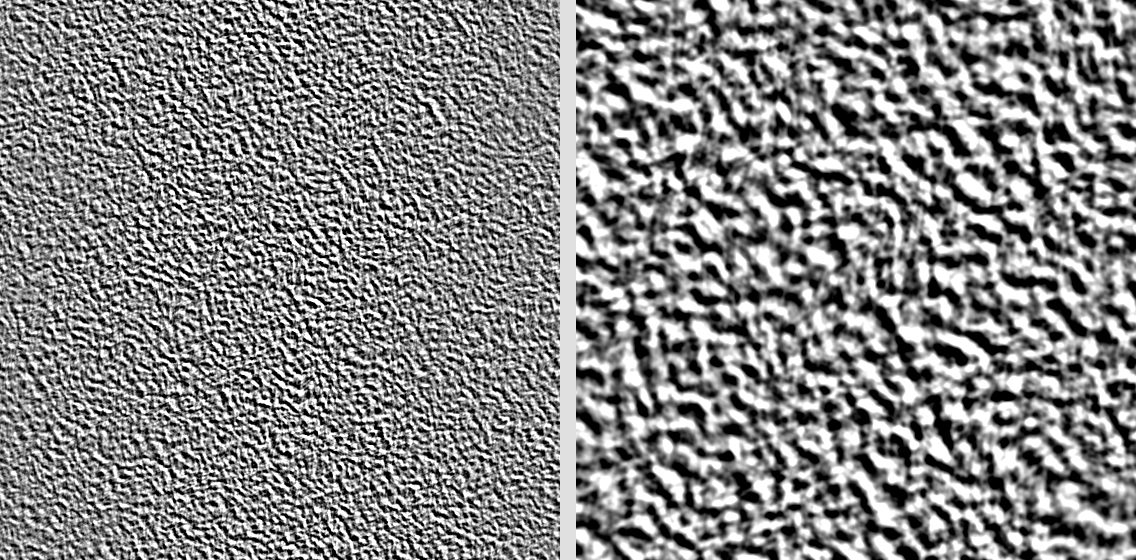
Left: the whole. Right: its middle third, enlarged.
A Shadertoy shader for this texture:

```glsl
const float STREAK_ANGLE = -0.62;   // streaks fall to the right
const float STREAK_STRETCH = 0.92;  // below 1 lengthens grains along the streak
const float GRAIN_FREQ = 88.0;      // coarse grains per canvas height
const float RELIEF_STEP = 0.0054;   // distance between the two height samples
const float MID_GREY = 0.52;
const float RELIEF_GAIN = 1.02;

mat2 rotation(float angle) {
    float c = cos(angle), s = sin(angle);
    return mat2(c, s, -s, c);
}

// Integer hash giving a random unit vector per lattice cell
vec2 cellGradient(vec2 cell) {
    uvec2 q = uvec2(ivec2(cell)) * uvec2(1597u, 3812u) + 7919u;
    uint n = (q.x ^ (q.y << 8)) * 73961u + q.y * 40503u;
    n = (n ^ (n >> 15)) * 48271u;
    n = (n ^ (n >> 13)) * 69621u;
    n ^= n >> 16;
    float angle = 6.28318 * float(n & 65535u) / 65536.0;
    return vec2(cos(angle), sin(angle));
}

float gradientNoise(vec2 p) {
    vec2 cell = floor(p);
    vec2 f = p - cell;
    vec2 w = f * f * f * (f * (f * 6.0 - 15.0) + 10.0);
    vec2 right = vec2(1.0, 0.0), up = vec2(0.0, 1.0);
    float a = dot(cellGradient(cell), f);
    float b = dot(cellGradient(cell + right), f - right);
    float c = dot(cellGradient(cell + up), f - up);
    float d = dot(cellGradient(cell + 1.0), f - 1.0);
    return mix(mix(a, b, w.x), mix(c, d, w.x), w.y);
}

// Rough surface: each octave is turned to hide the lattice
float surfaceHeight(vec2 p, float freq) {
    float height = 0.0, amplitude = 1.0;
    for (int i = 0; i < 3; i++) {
        float turn = 0.5 + 1.1 * float(i);
        height += amplitude * gradientNoise(rotation(turn) * p * freq + 37.3 * float(i));
        freq *= 1.75;
        amplitude *= 0.52;
    }
    return height;
}

// Slope across the streaks, as lit from one side
float relief(vec2 p, float stepSize) {
    vec2 halfStep = vec2(0.0, 0.5 * stepSize);
    return surfaceHeight(p + halfStep, GRAIN_FREQ) - surfaceHeight(p - halfStep, GRAIN_FREQ);
}

// Contrast is strongest in a broad central band and drifts in soft patches
float localContrast(vec2 uv) {
    float bandCentre = 0.5 + 0.12 * (0.5 - uv.y);
    float band = 1.0 - smoothstep(0.08, 0.55, abs(uv.x - bandCentre));
    float patches = gradientNoise(uv * 5.0 + 11.7);
    return mix(0.82, 1.3, band) + 0.32 * patches;
}

void mainImage(out vec4 fragColor, in vec2 fragCoord) {
    vec2 uv = fragCoord / iResolution.y;

    // Slight warp bends the streaks
    vec2 bend = vec2(gradientNoise(uv * 14.0), gradientNoise(uv * 14.0 + 53.1));
    vec2 p = rotation(-STREAK_ANGLE) * (uv + 0.008 * bend);
    p.x *= STREAK_STRETCH;

    float grey = MID_GREY + RELIEF_GAIN * localContrast(uv) * relief(p, RELIEF_STEP);
    fragColor = vec4(vec3(clamp(grey, 0.0, 1.0)), 1.0);
}
```
